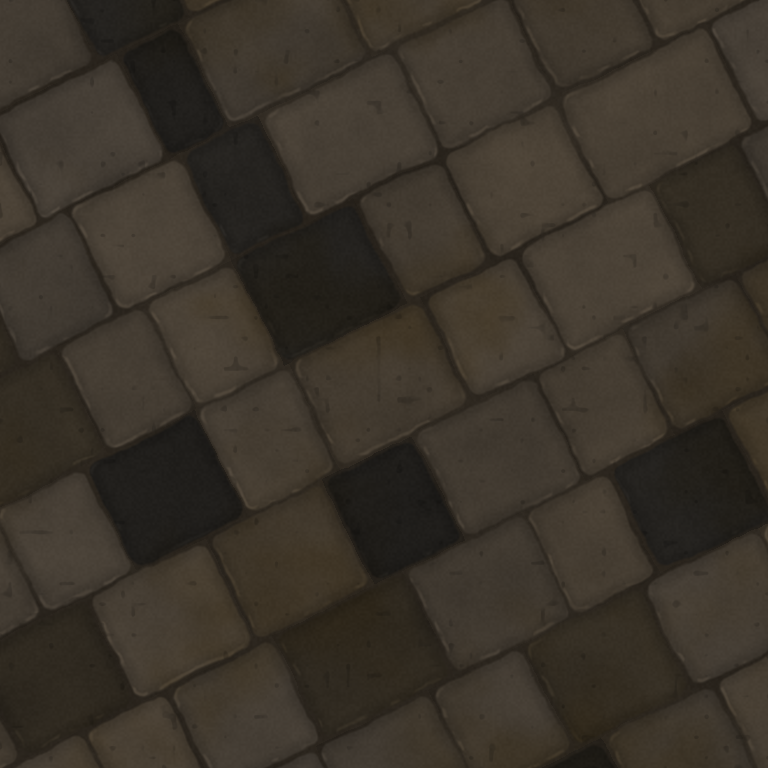
Write a Shadertoy shader that draws this texture.

```glsl
// Worn cobblestone paving in tilted rows, with scattered dark and brown setts.
#define TILT 0.463          // row angle in radians
#define ROW_PITCH 0.154     // row height, canvas units
#define STONE_PITCH 0.157   // mean stone length
#define JOINT_JITTER 0.27   // shift of the cross joints, in stone lengths
#define JOINT_HALF 0.0035   // half width of a joint
#define CORNER 0.013        // stone corner radius
#define RAGGED 0.005        // edge waviness
#define BLACK_SHARE 0.13
#define BROWN_SHARE 0.26    // cumulative, includes the black stones
#define GRAIN 0.018

const vec3 PALE  = vec3(0.290, 0.258, 0.218);
const vec3 DUSK  = vec3(0.250, 0.222, 0.186);
const vec3 BROWN = vec3(0.192, 0.168, 0.130);
const vec3 BLACK = vec3(0.134, 0.126, 0.114);
const vec3 JOINT = vec3(0.160, 0.138, 0.110);

float hash(vec2 p) {
    vec3 q = fract(vec3(p.xyx) * 0.1031);
    q += dot(q, q.yzx + 33.33);
    return fract((q.x + q.y) * q.z);
}

float noise(vec2 p) {
    vec2 i = floor(p), f = fract(p);
    f = f * f * (3.0 - 2.0 * f);
    return mix(mix(hash(i), hash(i + vec2(1, 0)), f.x),
               mix(hash(i + vec2(0, 1)), hash(i + vec2(1, 1)), f.x), f.y);
}

float fbm(vec2 p) {
    float sum = 0.0, amp = 0.5;
    for (int k = 0; k < 4; k++) {
        sum += amp * noise(p);
        p = p * 2.03 + 17.1;
        amp *= 0.5;
    }
    return sum / 0.9375;
}

// Position of a cross joint along its row, in stone lengths
float jointAt(float index, float row) {
    float t = 2.0 * hash(vec2(index, row) + 41.0) - 1.0;
    return index + JOINT_JITTER * t * abs(t);
}

float roundedBox(vec2 p, vec2 halfSize, float radius) {
    vec2 q = abs(p) - halfSize + radius;
    return length(max(q, 0.0)) + min(max(q.x, q.y), 0.0) - radius;
}

vec3 stoneColour(vec2 id) {
    // Golden ratio steps spread the dark stones evenly along each row
    float pick = fract(id.x * 0.618034 + hash(vec2(id.y, 7.0)));
    float tone = hash(id + 13.0);
    vec3 colour = mix(DUSK, PALE, tone);
    colour += (hash(id + 29.0) - 0.5) * vec3(0.008, 0.0, -0.014);
    if (pick < BROWN_SHARE) colour = BROWN * (0.94 + 0.14 * tone);
    if (pick < BLACK_SHARE) colour = BLACK * (0.92 + 0.18 * tone);
    return colour;
}

void mainImage(out vec4 fragColor, in vec2 fragCoord) {
    vec2 uv = fragCoord / iResolution.y;
    float pixel = 1.0 / iResolution.y;

    // Tilted paving coordinates with uneven edges
    float c = cos(TILT), s = sin(TILT);
    vec2 p = vec2(c * uv.x + s * uv.y, c * uv.y - s * uv.x);
    p += RAGGED * (vec2(noise(uv * 23.0), noise(uv * 23.0 + 50.0)) - 0.5);
    p += 0.5 * RAGGED * (vec2(noise(uv * 90.0), noise(uv * 90.0 + 70.0)) - 0.5);

    // Row, then the stone between its two jittered joints
    float row = floor((p.y + 0.005) / ROW_PITCH);
    float along = p.x / STONE_PITCH + hash(vec2(row, 3.0));
    float index = floor(along);
    if (along < jointAt(index, row)) index -= 1.0;
    else if (along >= jointAt(index + 1.0, row)) index += 1.0;
    float left = jointAt(index, row), right = jointAt(index + 1.0, row);
    vec2 id = vec2(index, row);

    vec2 local = vec2((along - 0.5 * (left + right)) * STONE_PITCH,
                      p.y + 0.005 - (row + 0.5) * ROW_PITCH);
    vec2 halfSize = 0.5 * vec2((right - left) * STONE_PITCH, ROW_PITCH);
    float gap = JOINT_HALF * mix(0.5, 1.4, noise(uv * 11.0 + 5.0));
    float dist = roundedBox(local, halfSize - gap, CORNER);

    // Stone face: mottling, brown stains and softly worn edges
    vec3 stone = stoneColour(id);
    float mottle = fbm(uv * 16.0 + 9.0 * hash(id + 61.0));
    stone *= 0.90 + 0.20 * mottle;
    float stain = smoothstep(0.52, 0.78, fbm(uv * 5.0 + 31.0));
    stone = mix(stone, stone * vec3(0.92, 0.88, 0.76), stain);
    stone *= 1.0 - 0.14 * smoothstep(-0.020, 0.0, dist);

    // Chipped pale rim on the left and lower edges
    float facing = smoothstep(0.5, 1.0, max(-local.x / halfSize.x, -local.y / halfSize.y));
    float rim = smoothstep(0.004, 0.0, abs(dist + 0.003));
    float chips = smoothstep(0.45, 0.8, noise(uv * 70.0 + 12.0));
    stone *= 1.0 + 0.28 * rim * facing * chips;

    // Sparse pits and fine grain
    float pits = smoothstep(0.87, 0.97, noise(uv * 75.0 + 120.0));
    stone *= 1.0 - 0.16 * pits;
    float grain = noise(uv * 330.0) - 0.5;

    // Joints, partly filled with dust
    float filled = 0.35 * smoothstep(0.45, 0.85, noise(uv * 7.0 + 80.0));
    vec3 joint = mix(JOINT * (0.85 + 0.3 * mottle), stone, filled);
    float soft = max(0.0022, pixel);
    vec3 colour = mix(stone, joint, smoothstep(-soft, soft, dist));
    fragColor = vec4(colour + GRAIN * grain, 1.0);
}
```
